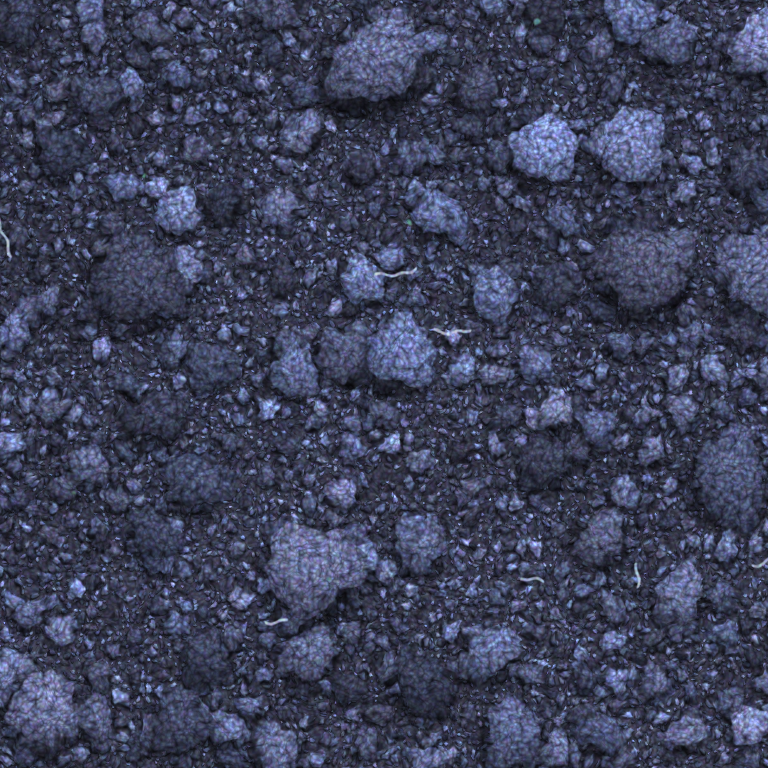
Give the GLSL for this texture, as a Shadertoy shader.

```glsl
// Draws loose blue-grey soil: clods of many sizes over fine crumbs, with a few pale rootlets.

const vec3  WARM = vec3(1.04, 1.07, 1.42);        // tint of brownish earth
const vec3  COOL = vec3(0.96, 1.09, 1.55);        // tint of bluish earth
const vec3  ROOT = vec3(0.72, 0.78, 0.88);
const vec3  MINT = vec3(0.42, 0.72, 0.70);
const vec3  MOSS = vec3(0.33, 0.47, 0.38);
const float GROUND_TONE = 0.20;
const float DIM_TONE = 0.20;
const float PALE_TONE = 0.43;
const int   LAYERS = 6;
const float FINEST_CELL = 0.009;                  // grid size of the smallest clods
const float LAYER_GROWTH = 1.75;
const float FINE_DENSITY = 0.80;
const float COARSE_DENSITY = 0.36;
const float SHADOW = 0.42;
const float SOFTNESS = 0.0022;
const float CRUMB_CONTRAST = 0.75;
const float GRAIN_CONTRAST = 0.45;
const vec2  LIGHT = vec2(0.25, 0.97);
const int   ROOTS = 7;
const int   FLECKS = 6;

vec3 hash3(vec2 p) {
    vec3 q = fract(p.xyx * vec3(0.1031, 0.1030, 0.0973));
    q += dot(q, q.yxz + 33.33);
    return fract((q.xxy + q.yzz) * q.zyx);
}

vec3 valueNoise(vec2 p) {
    vec2 i = floor(p), f = fract(p);
    f = f * f * (3.0 - 2.0 * f);
    return mix(mix(hash3(i), hash3(i + vec2(1, 0)), f.x),
               mix(hash3(i + vec2(0, 1)), hash3(i + vec2(1, 1)), f.x), f.y);
}

// Cellular noise: high in the middle of a crumb, low between crumbs, about zero on average
float crumbs(vec2 p) {
    vec2 id = floor(p);
    float nearest = 2.0;
    for (int k = 0; k < 9; k++) {
        vec2 cell = id + vec2(k % 3, k / 3) - 1.0;
        nearest = min(nearest, length(cell + hash3(cell).xy - p));
    }
    return 0.42 - nearest;
}

mat2 rotation(float a) {
    return mat2(cos(a), -sin(a), sin(a), cos(a));
}

// Paints one scattered layer of clods, each with its shadow
vec3 addClods(vec3 color, vec2 p, float cellSize, float density, float seed, float edge) {
    vec2 g = p / cellSize;
    vec2 id = floor(g);
    for (int k = 0; k < 9; k++) {
        vec2 cell = id + vec2(k % 3, k / 3) - 1.0;
        vec3 place = hash3(cell + seed);
        vec3 look = hash3(cell + seed + 57.0);
        if (place.z > density) continue;

        // Lumpy, stretched outline
        float radius = mix(0.18, 0.42, look.x);
        vec2 offset = g - cell - mix(vec2(0.2), vec2(0.8), place.xy);
        vec2 q = rotation(look.y * 6.283) * offset / radius;
        q *= vec2(mix(0.8, 1.0, look.z), mix(1.3, 1.0, look.z));
        float a = atan(q.y, q.x);
        float lumps = 1.0 + 0.10 * sin(3.0 * a + 40.0 * look.x)
                          + 0.07 * sin(5.0 * a + 40.0 * look.z)
                          + 0.04 * sin(9.0 * a + 40.0 * place.x);
        float d = length(q) / lumps;

        float shade = length(offset / radius + LIGHT * 0.28);
        color *= 1.0 - SHADOW * smoothstep(1.4, 0.8, shade);

        // Domed body lit from above
        float pick = fract(look.x * 7.0 + look.y * 13.0 + place.x * 5.0);
        float tone = mix(DIM_TONE, PALE_TONE, pick) + 0.14 * pow(look.z, 6.0);
        float dome = 0.65 + 0.35 * sqrt(max(1.0 - d * d, 0.0));
        float lit = 1.0 + 0.24 * dot(offset / radius, LIGHT);
        vec3 body = tone * dome * lit * mix(WARM, COOL, 0.6 * look.y + 0.4 * pick);
        float blur = min(edge / (radius * cellSize), 0.45);
        color = mix(color, body, smoothstep(1.0 + blur, 1.0 - blur, d));
    }
    return color;
}

void mainImage(out vec4 fragColor, in vec2 fragCoord) {
    vec2 p = fragCoord / iResolution.y;
    float edge = max(SOFTNESS, 1.0 / iResolution.y);

    // Roughened coordinates make ragged outlines
    vec2 rough = p + 0.008 * (valueNoise(p * 40.0).xy - 0.5)
                   + 0.004 * (valueNoise(p * 120.0).xy - 0.5);

    // Ground, then clods from fine to coarse
    float patches = sin(p.x * 9.0 + 2.0 * sin(p.y * 7.0)) * sin(p.y * 11.0 + 1.5 * sin(p.x * 8.0));
    vec3 color = GROUND_TONE * WARM;
    float cellSize = FINEST_CELL;
    for (int i = 0; i < LAYERS; i++) {
        float coarse = float(i) / float(LAYERS - 1);
        float density = mix(FINE_DENSITY, COARSE_DENSITY, coarse);
        color = addClods(color, rough, cellSize, density, 19.0 + 31.0 * float(i), edge);
        cellSize *= LAYER_GROWTH;
    }

    // Crumbly surface and slow light variation
    float surface = crumbs(rough * 105.0) + 0.7 * crumbs(rough * 210.0 + 5.0);
    color *= (1.0 + CRUMB_CONTRAST * surface) * (1.0 + 0.08 * patches);

    // Mineral flecks
    for (int i = 0; i < FLECKS; i++) {
        vec3 h = hash3(vec2(float(i) * 7.0 + 211.0, 83.0));
        float d = length(rough - h.xy) - mix(0.002, 0.005, h.z);
        color = mix(color, mix(MOSS, MINT, h.z), 0.8 * smoothstep(edge, -edge, d));
    }

    // Wavy rootlets
    for (int i = 0; i < ROOTS; i++) {
        vec3 h = hash3(vec2(float(i) * 11.0 + 137.0, 41.0));
        vec2 q = rotation(h.z * 6.283) * (p - h.xy);
        q.y -= 0.005 * sin(q.x * 65.0 + h.x * 20.0) + 0.0015 * sin(q.x * 230.0);
        float halfLength = mix(0.012, 0.045, h.y * h.y);
        float d = length(vec2(max(abs(q.x) - halfLength, 0.0), q.y));
        color = mix(color, ROOT, 0.85 * smoothstep(0.0012 + edge, 0.0004, d));
    }

    // Fine coloured grain
    vec3 grain = valueNoise(p * 300.0) - 0.5;
    color *= 1.0 + GRAIN_CONTRAST * mix(grain, grain.ggg, 0.5);
    fragColor = vec4(clamp(color, 0.0, 1.0), 1.0);
}
```
